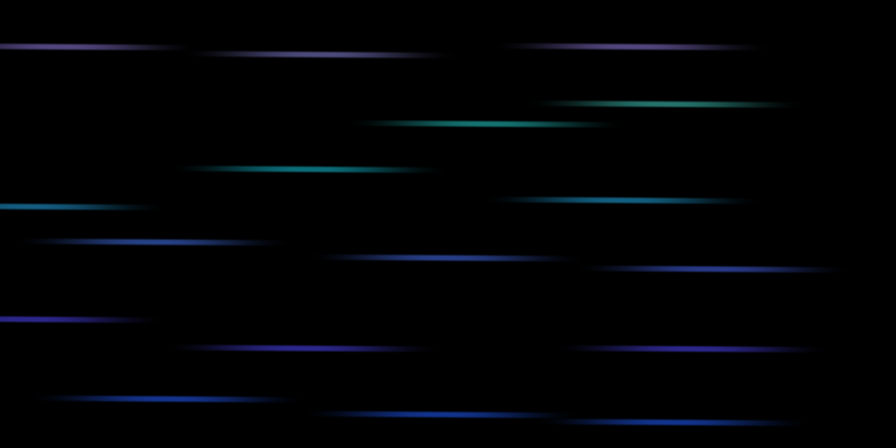
A Shadertoy shader for this background:

```glsl
const int ROWS = 6;
const int COLUMNS = 3;
const float HALF_LENGTH = 0.315;
const float HALF_THICKNESS = 0.006;
const float SLOPE = -0.007;

float hash(vec2 p) {
    vec3 q = fract(p.xyx * vec3(0.1031, 0.1030, 0.0973));
    q += dot(q, q.yzx + 33.33);
    return fract((q.x + q.y) * q.z);
}

// Blue and indigo low down, teal above, violet at the top
vec3 heightColor(float y) {
    vec3 color = mix(vec3(0.07, 0.20, 0.55), vec3(0.17, 0.15, 0.54), smoothstep(0.09, 0.23, y));
    color = mix(color, vec3(0.15, 0.24, 0.52), smoothstep(0.30, 0.44, y));
    color = mix(color, vec3(0.07, 0.37, 0.50), smoothstep(0.44, 0.56, y));
    color = mix(color, vec3(0.03, 0.45, 0.46), smoothstep(0.56, 0.66, y));
    color = mix(color, vec3(0.15, 0.45, 0.42), smoothstep(0.68, 0.78, y));
    return mix(color, vec3(0.32, 0.27, 0.49), smoothstep(0.80, 0.90, y));
}

// Thin bar, brightest in the middle and fading toward both tips
float streak(vec2 p, float halfLength, float halfThickness, float softness) {
    float along = 1.0 - smoothstep(0.05, 1.0, abs(p.x) / halfLength);
    float across = abs(p.y - SLOPE * p.x);
    return along * (1.0 - smoothstep(halfThickness - softness, halfThickness + softness, across));
}

// Scattered cell centre; odd rows start nearer the left border
vec2 streakCenter(float row, float column) {
    float odd = mod(row, 2.0);
    float x = 0.21 + 0.29 * column + odd * (0.07 * column - 0.19);
    float y = (row + 0.5) / float(ROWS);
    vec2 jitter = vec2(hash(vec2(row, column) + 3.0), hash(vec2(column, row) + 17.0)) - 0.5;
    return vec2(x, y) + jitter * vec2(0.11, 0.10);
}

void mainImage(out vec4 fragColor, in vec2 fragCoord) {
    float aspect = iResolution.x / iResolution.y;
    vec2 uv = fragCoord / iResolution.xy;
    float softness = max(0.0035, 0.75 / iResolution.y);
    vec3 color = vec3(0.0);

    for (int row = 0; row < ROWS; row++) {
        for (int column = 0; column < COLUMNS; column++) {
            // Leave one gap at the left of the teal band
            if (row == 4 && column == 0) continue;
            vec2 center = streakCenter(float(row), float(column));
            vec2 p = (uv - center) * vec2(aspect, 1.0);
            float glow = streak(p, HALF_LENGTH, HALF_THICKNESS, softness);
            color = max(color, heightColor(center.y) * glow);
        }
    }
    fragColor = vec4(color, 1.0);
}
```
